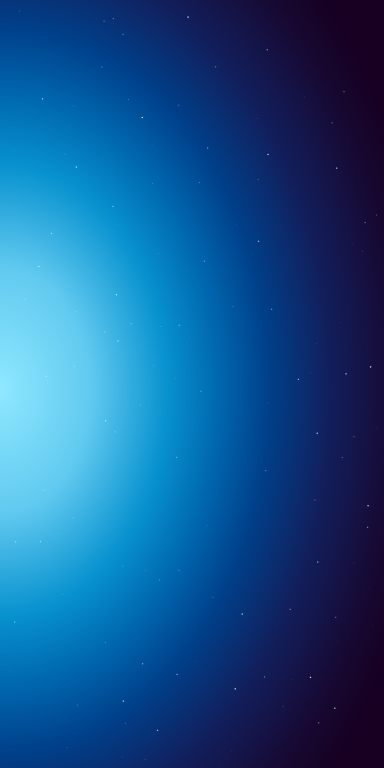
Reproduce this background procedurally as a WebGL 2 fragment shader.

```glsl
#version 300 es
precision highp float;
// A cold blue glow spreading from the left edge into a violet night sky.
// The glow is a tall elliptical gradient through a ramp of colour stops;
// small stars are scattered over it, one candidate per cell of a hashed grid.

#define GLOW_HEIGHT 0.492   // glow centre, fraction of canvas height
#define GLOW_STRETCH 1.35   // vertical over horizontal radius
#define STAR_CELLS 14.0     // grid cells across the canvas width
#define STAR_RADIUS 0.0034  // largest star, in canvas widths
#define STAR_DENSITY 0.55   // chance that a cell holds a star
#define STAR_FADE 3.0       // higher leaves fewer bright stars

uniform vec2 u_resolution;
out vec4 fragColor;

const int STOPS = 8;
const float RADII[STOPS] = float[](0.0, 0.237, 0.435, 0.565, 0.70, 0.86, 1.03, 1.13);
const vec3 RAMP[STOPS] = vec3[](
  vec3(0.56, 0.91, 1.00), vec3(0.38, 0.79, 0.94),
  vec3(0.03, 0.57, 0.81), vec3(0.00, 0.41, 0.69),
  vec3(0.00, 0.25, 0.54), vec3(0.07, 0.12, 0.36),
  vec3(0.09, 0.035, 0.20), vec3(0.09, 0.00, 0.135));

// Three random values per cell, without sine.
vec3 hash32(vec2 cell) {
  vec3 q = fract(cell.xyx * vec3(0.1031, 0.1030, 0.0973));
  q += dot(q, q.yxz + 33.33);
  return fract((q.xxy + q.yzz) * q.zyx);
}

vec3 glowColor(float radius) {
  vec3 color = RAMP[0];
  for (int i = 1; i < STOPS; i++) {
    float t = clamp((radius - RADII[i - 1]) / (RADII[i] - RADII[i - 1]), 0.0, 1.0);
    color = mix(color, RAMP[i], t);
  }
  return color;
}

// Star tint in rgb, coverage in alpha.
vec4 star(vec2 p, float pixel) {
  vec2 cell = floor(p * STAR_CELLS);
  vec3 place = hash32(cell + 17.0);
  vec3 look = hash32(cell + 71.0);
  vec2 center = (cell + mix(vec2(0.08), vec2(0.92), place.xy)) / STAR_CELLS;
  float brightness = pow(look.x, STAR_FADE) * step(place.z, STAR_DENSITY);
  float radius = STAR_RADIUS * mix(0.6, 1.0, look.x);
  float disc = 1.0 - smoothstep(0.0, max(radius, pixel), distance(p, center));
  vec3 tint = mix(vec3(0.72, 0.95, 1.0), vec3(1.0, 0.86, 0.62), smoothstep(0.75, 1.0, look.y));
  return vec4(tint, disc * brightness);
}

void main() {
  // Canvas widths as the unit of length.
  vec2 p = gl_FragCoord.xy / u_resolution.x;
  float height = u_resolution.y / u_resolution.x;

  // Elliptical glow
  vec2 offset = p - vec2(0.0, GLOW_HEIGHT * height);
  vec3 color = glowColor(length(offset / vec2(1.0, GLOW_STRETCH)));

  // Scattered stars
  vec4 s = star(p, 1.0 / u_resolution.x);
  color = mix(color, s.rgb, s.a);

  fragColor = vec4(color, 1.0);
}
```
